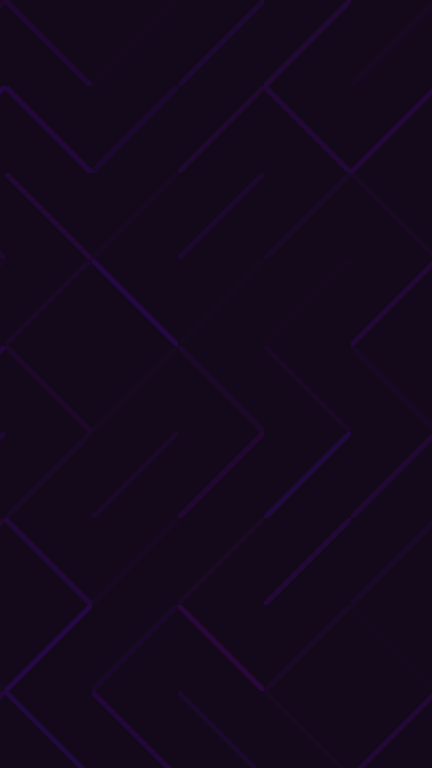
Give the GLSL for this pattern, as a WebGL 1 fragment shader.

```glsl
precision highp float;

uniform vec2 u_resolution;

#define COLUMNS 5.0
#define LEFT_MARGIN 0.06
#define HALF_WIDTH 0.029
#define RISING_SHARE 0.62
#define FAINTEST 0.06
#define BACKGROUND vec3(0.078, 0.036, 0.106)
#define COOL_LINE vec3(0.135, 0.030, 0.265)
#define WARM_LINE vec3(0.165, 0.025, 0.235)

float hash(vec2 cell, float seed) {
  vec3 p = fract(vec3(cell.xyx + seed) * vec3(0.1031, 0.1030, 0.0973));
  p += dot(p, p.yzx + 33.33);
  return fract((p.x + p.y) * p.z);
}

// Distance to the one diagonal of a unit cell, y pointing down
float diagonalDistance(vec2 local, bool rising) {
  float offset = rising ? local.x + local.y - 1.0 : local.x - local.y;
  return abs(offset) * 0.70711;
}

void main() {
  // Square cells counted from the top left
  float cellsPerPixel = COLUMNS / u_resolution.x;
  vec2 grid = vec2(gl_FragCoord.x, u_resolution.y - gl_FragCoord.y) * cellsPerPixel;
  grid.x -= LEFT_MARGIN;
  vec2 cell = floor(grid);
  vec2 local = fract(grid);

  // Each cell picks its own direction, strength and tint
  bool rising = hash(cell, 17.0) < RISING_SHARE;
  float strength = mix(FAINTEST, 1.0, hash(cell, 43.0));
  vec3 lineColor = mix(COOL_LINE, WARM_LINE, hash(cell, 71.0));

  // Antialiased stroke
  float distanceToLine = diagonalDistance(local, rising);
  float soft = 0.75 * cellsPerPixel;
  float stroke = 1.0 - smoothstep(HALF_WIDTH - soft, HALF_WIDTH + soft, distanceToLine);

  gl_FragColor = vec4(mix(BACKGROUND, lineColor, stroke * strength), 1.0);
}
```
